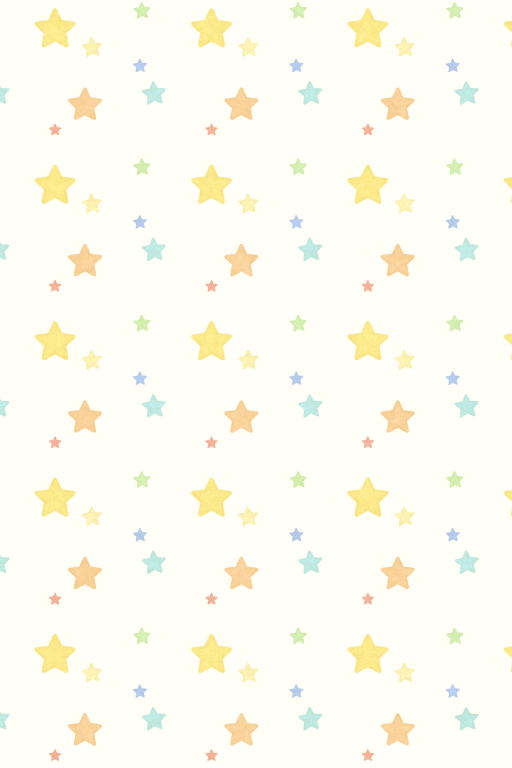
Write a Shadertoy shader that draws this pattern.

```glsl
// Pastel rounded stars scattered in a square tile that repeats across a cream ground.
// Each star is a wrapped five-point distance function, filled with a soft
// watercolour wash, fine paper grain and a slightly deeper rim.

const float TILE = 0.3055;        // tile side, in canvas widths
const float INNER_RATIO = 0.49;   // inner to outer radius of the star core
const float CORE = 0.86;          // core radius, relative to star size
const float ROUNDING = 0.10;      // corner rounding, relative to star size
const float EDGE_SOFTNESS = 0.004; // in tiles
const float WASH_SCALE = 26.0;    // wash blotches per tile
const float GRAIN_SCALE = 90.0;   // grain cells per tile
const float WASH_AMOUNT = 0.035;
const float GRAIN_AMOUNT = 0.045;
const float RIM_AMOUNT = 0.025;
const vec3 CREAM = vec3(1.0, 1.0, 0.972);

// Centre from the tile's top left, size, tilt in radians
const int STAR_COUNT = 7;
const vec4 STARS[STAR_COUNT] = vec4[](
    vec4(0.352, 0.190, 0.142,  0.00),
    vec4(0.588, 0.305, 0.069,  0.08),
    vec4(0.908, 0.070, 0.059,  0.06),
    vec4(0.895, 0.422, 0.048,  0.04),
    vec4(0.985, 0.600, 0.083,  0.08),
    vec4(0.543, 0.673, 0.118,  0.00),
    vec4(0.352, 0.831, 0.042,  0.00));
const vec3 COLOURS[STAR_COUNT] = vec3[](
    vec3(0.99, 0.92, 0.55),   // yellow
    vec3(0.99, 0.95, 0.70),   // pale yellow
    vec3(0.83, 0.94, 0.70),   // green
    vec3(0.71, 0.80, 0.93),   // blue
    vec3(0.75, 0.92, 0.89),   // teal
    vec3(0.98, 0.83, 0.61),   // orange
    vec3(0.96, 0.70, 0.60));  // coral

float hash(vec2 p) {
    return fract(sin(dot(p, vec2(127.1, 311.7))) * 43758.5453);
}

float valueNoise(vec2 p) {
    vec2 cell = floor(p), f = fract(p);
    f = f * f * (3.0 - 2.0 * f);
    return mix(mix(hash(cell), hash(cell + vec2(1, 0)), f.x),
               mix(hash(cell + vec2(0, 1)), hash(cell + vec2(1, 1)), f.x), f.y);
}

mat2 rotation(float angle) {
    float c = cos(angle), s = sin(angle);
    return mat2(c, s, -s, c);
}

// Signed distance to an upright five-point star
float starDistance(vec2 p, float radius) {
    const vec2 foldA = vec2(0.80902, -0.58779);
    const vec2 foldB = vec2(-foldA.x, foldA.y);
    p.x = abs(p.x);
    p -= 2.0 * max(dot(foldA, p), 0.0) * foldA;
    p -= 2.0 * max(dot(foldB, p), 0.0) * foldB;
    p.x = abs(p.x);
    p.y -= radius;
    vec2 side = INNER_RATIO * vec2(-foldA.y, foldA.x) - vec2(0.0, 1.0);
    float h = clamp(dot(p, side) / dot(side, side), 0.0, radius);
    return length(p - side * h) * sign(p.y * side.x - p.x * side.y);
}

void mainImage(out vec4 fragColor, in vec2 fragCoord) {
    // Tile coordinates, measured down from the top left corner
    vec2 pos = vec2(fragCoord.x, iResolution.y - fragCoord.y) / (iResolution.x * TILE);
    float pixel = 1.0 / (iResolution.x * TILE);
    float blur = max(0.75 * pixel, EDGE_SOFTNESS);

    // Paint texture, centred on zero
    float wash = valueNoise(pos * WASH_SCALE) - 0.5;
    float grain = valueNoise(pos * GRAIN_SCALE) - 0.5;
    float texture_ = WASH_AMOUNT * wash + GRAIN_AMOUNT * grain;

    vec3 colour = CREAM;
    for (int i = 0; i < STAR_COUNT; i++) {
        vec4 star = STARS[i];
        // Nearest wrapped copy, with y pointing up
        vec2 local = fract(pos - star.xy + 0.5) - 0.5;
        local = rotation(-star.w) * vec2(local.x, -local.y);
        float d = starDistance(local, star.z * CORE) - star.z * ROUNDING;

        float rim = smoothstep(-0.22 * star.z, 0.0, d);
        vec3 paint = COLOURS[i] + (texture_ - RIM_AMOUNT * rim) * vec3(0.4, 0.8, 1.3);
        colour = mix(colour, paint, 1.0 - smoothstep(-blur, blur, d));
    }
    fragColor = vec4(clamp(colour, 0.0, 1.0), 1.0);
}
```
